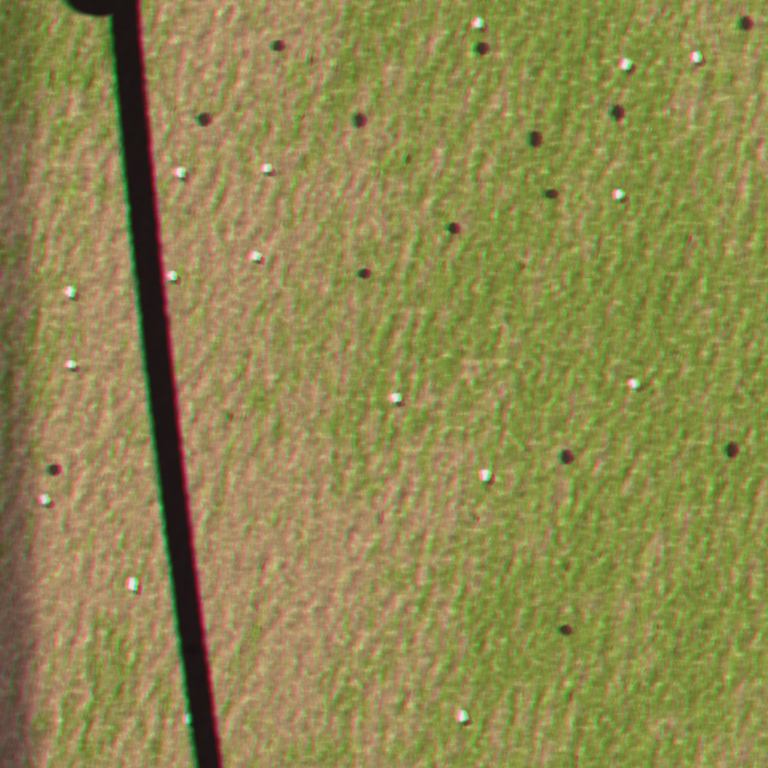
Write a three.js fragment shader that draws this texture.

```glsl
varying vec2 vUv;

const vec3 SOIL = vec3(0.675, 0.555, 0.41);
const vec3 GRASS = vec3(0.50, 0.56, 0.235);
const vec3 STRAW = vec3(0.68, 0.66, 0.44);
const vec3 STONE = vec3(0.95, 0.89, 0.82);
const vec3 SHADOW = vec3(0.075, 0.05, 0.06);
const vec3 DUSK = vec3(0.56, 0.53, 0.62);

vec2 hash2(vec2 p) {
  vec2 k = vec2(dot(p, vec2(127.1, 311.7)), dot(p, vec2(269.5, 183.3)));
  return fract(sin(k) * 43758.5453);
}

float corner(vec2 cell, vec2 offset, vec2 f) {
  return dot(hash2(cell + offset) * 2.0 - 1.0, f - offset);
}

// Gradient noise, about -0.7 to 0.7
float noise(vec2 p) {
  vec2 i = floor(p);
  vec2 f = p - i;
  vec2 u = f * f * (3.0 - 2.0 * f);
  float low = mix(corner(i, vec2(0.0), f), corner(i, vec2(1.0, 0.0), f), u.x);
  float high = mix(corner(i, vec2(0.0, 1.0), f), corner(i, vec2(1.0), f), u.x);
  return mix(low, high, u.y);
}

float fbm(vec2 p) {
  float sum = 0.0;
  float amp = 1.0;
  for (int i = 0; i < 3; i++) {
    sum += amp * noise(p);
    p = p * 2.03 + 17.3;
    amp *= 0.5;
  }
  return sum;
}

// Leans the vertical grain to the right as it rises
vec2 lean(vec2 p, float slope) {
  return vec2(p.x - slope * p.y, p.y);
}

float relief(vec2 p, vec2 scale, vec2 towardLight) {
  return fbm((p - towardLight) * scale) - fbm((p + towardLight) * scale);
}

// Soil and tufts with lit and shaded sides
vec3 ground(vec2 p) {
  vec2 q = lean(p, 0.2);
  float region = fbm(lean(p, 0.3) * vec2(8.0, 3.0) + 4.7);
  float tuft = fbm(q * vec2(62.0, 26.0));
  float grain = fbm(p * vec2(125.0, 105.0) + 31.0);
  float bias = mix(-0.16, 0.24, smoothstep(0.25, 0.8, p.x));
  bias += 0.2 * (1.0 - smoothstep(0.03, 0.14, p.x)) * p.y;
  float cover = smoothstep(-0.38, 0.42, tuft * 0.75 + region * 0.6 + bias);

  float shade = 1.0 + 0.36 * relief(q, vec2(66.0, 30.0), vec2(-0.0025, 0.0015));
  shade += 0.24 * grain - 0.1 * region * cover;
  shade -= 0.4 * smoothstep(0.3, 0.85, fbm(q * vec2(85.0, 36.0) + 9.0));
  vec3 color = mix(SOIL, GRASS, cover);
  color = mix(color, STRAW, 0.6 * smoothstep(0.0, 0.6, grain));
  return color * clamp(shade, 0.3, 1.5);
}

// Scattered specks, one at most in each cell
float specks(vec2 p, float count, float share, float radius, float seed) {
  vec2 cell = floor(p * count);
  vec2 center = (cell + 0.2 + 0.6 * hash2(cell + seed)) / count;
  vec2 pick = hash2(cell + seed + 53.0);
  vec2 d = (p - center) * vec2(1.0, mix(0.65, 1.2, pick.y));
  float ragged = length(d) + 0.003 * noise(p * 180.0);
  return step(pick.x, share) * (1.0 - smoothstep(radius * 0.45, radius, ragged));
}

// Long thin cast shadow with a rounded head at the top
float poleShadow(vec2 p) {
  float axis = 0.272 - 0.14 * p.y + 0.028 * p.y * p.y;
  float wobble = 0.002 * noise(p * vec2(20.0, 70.0));
  float pole = abs(p.x - axis) - mix(0.017, 0.020, p.y) + wobble;
  float head = (length((p - vec2(0.13, 1.005)) / vec2(0.048, 0.027)) - 1.0) * 0.027;
  return 1.0 - smoothstep(-0.005, 0.004, min(pole, head));
}

vec3 scene(vec2 p) {
  vec3 color = ground(p);
  color = mix(color, SHADOW * 2.0, 0.75 * specks(p, 9.0, 0.12, 0.011, 7.0));
  color = mix(color, SHADOW * 3.0, 0.6 * specks(p + vec2(-0.005, 0.006), 7.0, 0.32, 0.008, 21.0));
  color = mix(color, STONE, specks(p, 7.0, 0.32, 0.0085, 21.0));

  // Dim strip down the left side
  float strip = 1.0 - smoothstep(0.015, 0.065, p.x + 0.02 * noise(p * vec2(4.0, 9.0)));
  color *= mix(vec3(1.0), DUSK, strip * mix(1.0, 0.45, p.y));

  return mix(color, SHADOW + 0.06 * color, poleShadow(p));
}

void main() {
  // Colour fringes: red slides left, green slides right
  vec2 fringe = vec2(0.0025, 0.0);
  float red = scene(vUv + fringe).r;
  float green = scene(vUv - fringe).g;
  float blue = scene(vUv).b;
  gl_FragColor = vec4(red, green, blue, 1.0);
}
```
